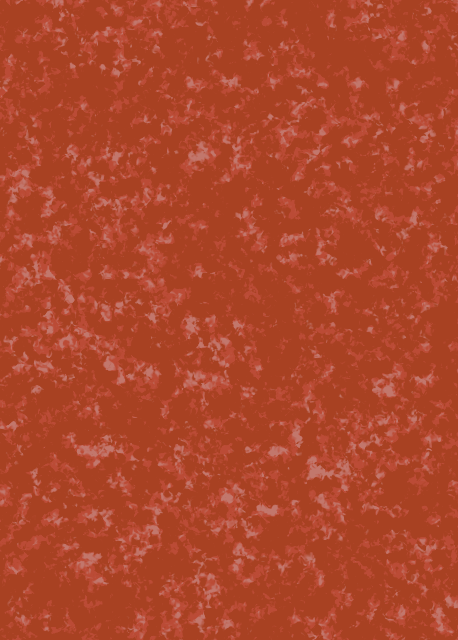
A WebGL 2 fragment shader for this texture:

```glsl
#version 300 es
precision highp float;

uniform vec2 u_resolution;
out vec4 fragColor;

// Colours
const vec3 CLAY = vec3(0.660, 0.255, 0.135);
const vec3 RED_FLECK = vec3(0.735, 0.295, 0.210);
const vec3 PALE_FLECK = vec3(0.760, 0.465, 0.425);

// Sizes, in cells per canvas height
const float GRAIN_SCALE = 54.0;
const float PATCH_SCALE = 16.0;
const float WARP_SCALE = 120.0;

// Shape of the flecks
const int OCTAVES = 4;
const float GAIN = 0.80;
const float LACUNARITY = 1.83;
const float WARP_AMOUNT = 0.005;
const float PATCH_AMOUNT = 0.11;
const float RED_SHARE = 0.45;
const vec2 RED_EDGE = vec2(0.510, 0.585);
const vec2 PALE_EDGE = vec2(0.595, 0.765);

float hash(vec2 p) {
    return fract(sin(dot(p, vec2(127.1, 311.7))) * 43758.5453);
}

float valueNoise(vec2 p) {
    vec2 cell = floor(p);
    vec2 f = fract(p);
    f = f * f * (3.0 - 2.0 * f);
    float bottom = mix(hash(cell), hash(cell + vec2(1.0, 0.0)), f.x);
    float top = mix(hash(cell + vec2(0.0, 1.0)), hash(cell + vec2(1.0)), f.x);
    return mix(bottom, top, f.y);
}

// Rough fractal noise; each octave is turned to hide the lattice
float grain(vec2 p) {
    const mat2 TURN = mat2(0.8, 0.6, -0.6, 0.8);
    float sum = 0.0;
    float total = 0.0;
    float weight = 1.0;
    for (int i = 0; i < OCTAVES; i++) {
        sum += weight * valueNoise(p);
        total += weight;
        weight *= GAIN;
        p = TURN * p * LACUNARITY + 17.3;
    }
    return sum / total;
}

void main() {
    vec2 uv = gl_FragCoord.xy / u_resolution.y;

    // Ragged outlines from a small domain warp
    vec2 warp = vec2(valueNoise(uv * WARP_SCALE + 5.2),
                     valueNoise(uv * WARP_SCALE + 41.7)) - 0.5;
    vec2 p = (uv + WARP_AMOUNT * warp) * GRAIN_SCALE;

    // Loose clusters raise or thin out the flecks
    float patches = PATCH_AMOUNT * (valueNoise(uv * PATCH_SCALE + 3.0) - 0.5);
    float paleField = grain(p) + patches;
    float redField = mix(paleField, grain(p * 1.3 + 63.0), RED_SHARE);

    // Red flecks lie under the paler ones
    float red = smoothstep(RED_EDGE.x, RED_EDGE.y, redField);
    float pale = smoothstep(PALE_EDGE.x, PALE_EDGE.y, paleField);
    vec3 color = mix(CLAY, RED_FLECK, red);
    color = mix(color, PALE_FLECK, pale);

    fragColor = vec4(color, 1.0);
}
```
